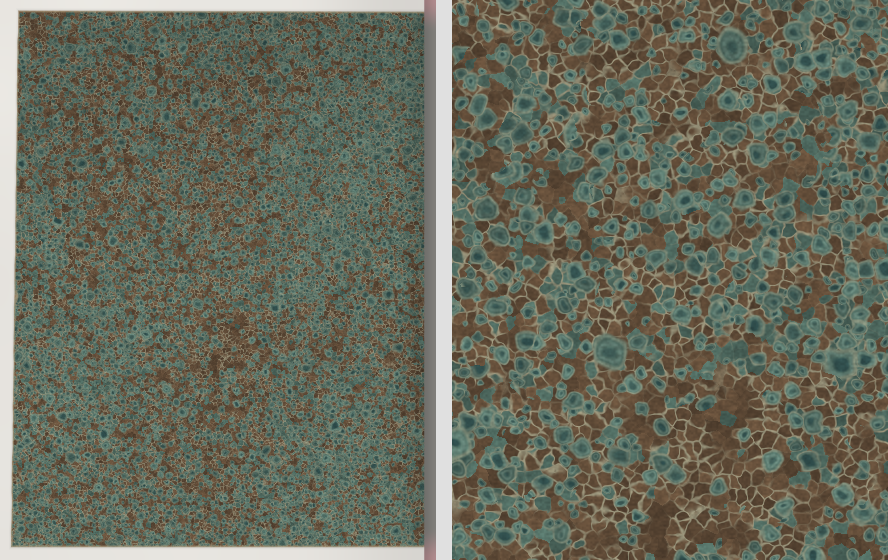
Left, the full canvas; right, a detail of the centre.
Reproduce this texture procedurally as a Shadertoy shader.

```glsl
#define CELLS 135.0        // small ground cells per canvas height
#define DROPS 88.0         // round drops per canvas height
#define VEIN_WIDTH 0.13    // in cell units
#define BROWN_SHARE 0.68
#define GRAIN 0.16
#define TEAL vec3(0.315, 0.425, 0.385)
#define DEEP_TEAL vec3(0.165, 0.28, 0.28)
#define BROWN vec3(0.365, 0.285, 0.21)
#define VEIN vec3(0.57, 0.55, 0.455)
#define BACKDROP vec3(0.91, 0.90, 0.88)
#define GUTTER vec3(0.48, 0.475, 0.46)
#define TAN vec3(0.67, 0.59, 0.46)

float hash(vec2 p) {
    return fract(sin(dot(p, vec2(127.1, 311.7))) * 43758.5453);
}

vec2 hash2(vec2 p) {
    return vec2(hash(p), hash(p + vec2(57.3, 13.9)));
}

float noise(vec2 p) {
    vec2 i = floor(p), f = fract(p);
    f = f * f * (3.0 - 2.0 * f);
    return mix(mix(hash(i), hash(i + vec2(1, 0)), f.x),
               mix(hash(i + vec2(0, 1)), hash(i + vec2(1, 1)), f.x), f.y);
}

float fbm(vec2 p) {
    float sum = 0.0, weight = 0.5;
    for (int k = 0; k < 4; k++) {
        sum += weight * noise(p);
        p = p * 2.03 + 17.1;
        weight *= 0.5;
    }
    return sum;
}

vec2 wobble(vec2 q) {
    return q + 0.3 * (vec2(noise(q * 2.2), noise(q * 2.2 + 31.0)) - 0.5);
}

// Ground of small brown and teal cells between broken veins
vec3 ground(vec2 p, float cloud, float px) {
    vec2 q = wobble(p * CELLS), base = floor(q), nearestId = base;
    float nearest = 9.0, second = 9.0;
    for (int y = -1; y <= 1; y++)
    for (int x = -1; x <= 1; x++) {
        vec2 id = base + vec2(x, y);
        float d = length(id + hash2(id) - q) * (0.8 + 0.5 * hash(id + 9.7));
        second = min(second, max(d, nearest));
        if (d < nearest) nearestId = id;
        nearest = min(nearest, d);
    }
    float isBrown = step(hash(nearestId + 3.1), BROWN_SHARE + cloud);
    float tone = hash(nearestId + 21.4);
    vec3 color = mix(TEAL * 0.95, BROWN, isBrown) * (0.84 + 0.3 * tone);
    float soft = max(px * CELLS, 0.12);
    float vein = 1.0 - smoothstep(VEIN_WIDTH - soft, VEIN_WIDTH + soft, second - nearest);
    return mix(color, VEIN, vein * smoothstep(0.1, 0.75, noise(q * 0.6 + 4.0)));
}

// Round teal drops, pressed together where they meet
vec3 addDrops(vec3 color, vec2 p, float scale, float share, float px) {
    vec2 q = wobble(p * scale + scale), base = floor(q), dropId = base;
    float nearest = 9.0, second = 9.0, radius = 0.4;
    for (int y = -1; y <= 1; y++)
    for (int x = -1; x <= 1; x++) {
        vec2 id = base + vec2(x, y);
        float r = mix(0.24, 0.62, hash(id + 6.3));
        float d = length(id + 0.1 + 0.8 * hash2(id + 2.7) - q) / r;
        d += 9.0 * step(share, hash(id + 15.2));
        second = min(second, max(d, nearest));
        if (d < nearest) { dropId = id; radius = r; }
        nearest = min(nearest, d);
    }
    float soft = max(px * scale / radius, 0.12);
    float tone = hash(dropId + 21.4);
    float heartSize = mix(0.18, 0.5, hash(dropId + 5.9));
    float heart = 1.0 - smoothstep(heartSize - soft, heartSize + soft, nearest);
    float ring = smoothstep(0.2, 0.0, abs(nearest - heartSize - 0.22));
    float rim = smoothstep(0.78 - soft, 0.78 + soft, nearest);
    rim = max(rim, 1.0 - smoothstep(0.05, 0.2 + soft, second - nearest));

    vec3 drop = TEAL * (0.82 + 0.28 * tone) + 0.05 * ring;
    drop = mix(drop, DEEP_TEAL, heart * mix(0.3, 1.0, hash(dropId + 8.8)));
    vec3 rimColor = mix(VEIN, TEAL * 1.25, 0.35);
    drop = mix(drop, rimColor, rim * mix(0.5, 1.0, noise(q * 1.7)));
    return mix(color, drop, 1.0 - smoothstep(1.0 - soft, 1.0 + soft, nearest));
}

void mainImage(out vec4 fragColor, in vec2 fragCoord) {
    vec2 uv = fragCoord / iResolution.xy;
    vec2 p = fragCoord / iResolution.y;
    float px = 1.0 / iResolution.y;

    // Marbled sheet: ground, then small, medium and rare large drops
    float cloud = 0.7 * (fbm(p * 5.0) + 0.6 * fbm(p * 30.0 + 8.0) - 0.75);
    vec3 paper = ground(p, cloud, px);
    paper = addDrops(paper, p, DROPS * 1.6, 0.30 - cloud, px);
    paper = addDrops(paper, p, DROPS, 0.44 - cloud, px);
    paper = addDrops(paper, p, DROPS * 0.62, 0.09 - 0.3 * cloud, px);

    // Fine grain and uneven light
    paper *= 1.0 + GRAIN * (noise(p * 420.0) + noise(p * 800.0) - 1.0);
    paper *= 0.95 + 0.10 * fbm(p * 3.0 + 40.0);
    paper *= mix(1.03, 0.94, smoothstep(0.5, 1.0, uv.y));
    paper *= 1.0 - 0.12 * smoothstep(0.90, 0.973, uv.x);

    // Slightly skewed sheet edges with a small tear on the left
    float left = uv.x - mix(0.025, 0.042, uv.y) + 0.0015 * (noise(uv.yy * 40.0) - 0.5);
    float top = 0.981 - 0.002 * uv.x - uv.y;
    float inside = min(left, min(top, uv.y - 0.023));
    float tear = length((uv - vec2(0.032, 0.47)) * vec2(1.0, 0.8)) - 0.007;
    float sheet = smoothstep(-px, px, inside);
    float edge = 1.0 - smoothstep(0.001, 0.001 + 2.0 * px, min(inside, tear));

    // Backdrop, shaded toward the binding
    vec3 backdrop = BACKDROP * (0.985 + 0.03 * noise(p * 6.0));
    backdrop *= 1.0 - 0.07 * smoothstep(0.65, 0.97, uv.x);
    backdrop *= 1.0 - 0.06 * smoothstep(0.006, 0.0, -inside);
    vec3 color = mix(backdrop, mix(paper, TAN, 0.65 * edge), sheet);

    // Grey gutter with rosy ends
    float ends = smoothstep(0.44, 0.50, abs(uv.y - 0.5));
    vec3 gutter = mix(GUTTER, vec3(0.66, 0.52, 0.53), ends);
    gutter *= 0.92 + 0.12 * smoothstep(0.973, 1.0, uv.x);
    color = mix(color, gutter, smoothstep(0.973 - px, 0.973 + px, uv.x));

    fragColor = vec4(color, 1.0);
}
```
